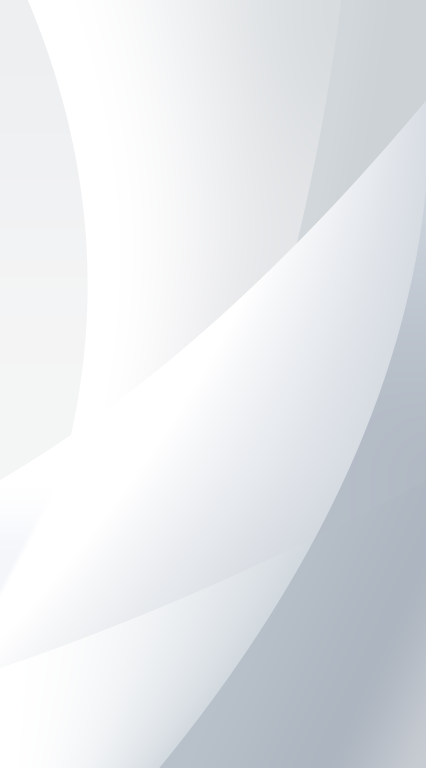
Write a WebGL 1 fragment shader that draws this background.

```glsl
precision highp float;

uniform vec2 u_resolution;

// Curves as quadratics: constant, linear and square coefficients
const vec3 RIDGE_HIGH = vec3(0.375, 0.324, 0.170);    // y over x
const vec3 RIDGE_LOW  = vec3(0.130, 0.189, 0.056);    // y over x
const vec3 ARC_RIGHT  = vec3(1.0, -0.186, -0.858);    // x over drop
const vec3 ARC_TOP    = vec3(0.801, -0.228, -0.317);  // x over drop
const vec3 ARC_LEFT   = vec3(0.2056, 0.0, -1.02);     // x over drop
const vec3 SHEEN      = vec3(0.666, -0.820, -0.813);  // x over drop

// Heights from which each drop is measured
const float RIGHT_START = 0.7526;
const float TOP_START   = 1.0;
const float LEFT_START  = 0.629;
const float SHEEN_START = 0.6745;

const vec3 WHITE       = vec3(1.0);
const vec3 DISC_DARK   = vec3(0.932, 0.937, 0.942);
const vec3 DISC_LIGHT  = vec3(0.957, 0.959, 0.962);
const vec3 VEIL_HIGH   = vec3(0.845, 0.860, 0.870);
const vec3 VEIL_LOW    = vec3(0.895, 0.900, 0.910);
const vec3 CORNER_GREY = vec3(0.805, 0.825, 0.840);
const vec3 BAND_SHADE  = vec3(0.842, 0.863, 0.890);
const vec3 FOOT_SHADE  = vec3(0.820, 0.848, 0.872);
const vec3 STEEL_LIGHT = vec3(0.800, 0.828, 0.860);
const vec3 STEEL       = vec3(0.712, 0.742, 0.782);
const vec3 STEEL_BLUE  = vec3(0.722, 0.758, 0.790);
const vec3 STEEL_DARK  = vec3(0.678, 0.710, 0.752);
const vec3 GLOW        = vec3(0.785, 0.803, 0.825);
const vec3 WEDGE_TINT  = vec3(0.955, 0.963, 0.980);

float curve(vec3 c, float t) {
    return c.x + t * (c.y + t * c.z);
}

// Antialiased coverage of the positive side of an edge
float cover(float dist, float pixels) {
    return clamp(dist * pixels + 0.5, 0.0, 1.0);
}

// Clamped position of x between two curves
float between(float a, float b, float x) {
    return clamp((x - a) / max(b - a, 0.001), 0.0, 1.0);
}

// Pale disc, grey veil and corner behind the upper ridge
vec3 upperScene(vec2 uv, float leftX, float topX) {
    float veil = smoothstep(0.08, 1.05, between(leftX, topX, uv.x));
    vec3 color = mix(WHITE, mix(VEIL_LOW, VEIL_HIGH, smoothstep(0.65, 1.0, uv.y)), veil);
    vec3 corner = CORNER_GREY + 0.02 * smoothstep(0.12, 0.0, uv.x - topX);
    color = mix(color, corner, cover(uv.x - topX, u_resolution.x));
    vec3 disc = mix(DISC_DARK, DISC_LIGHT, smoothstep(1.0, 0.5, uv.y));
    return mix(color, disc, cover(leftX - uv.x, u_resolution.x));
}

// White band with a diagonal sheen, between the ridges
vec3 middleBand(vec2 uv, float rightX) {
    float sheenX = curve(SHEEN, SHEEN_START - uv.y);
    float shade = between(sheenX - 0.04, rightX, uv.x);
    vec3 color = mix(WHITE, BAND_SHADE, pow(shade, 0.9));
    color -= 0.02 * shade * smoothstep(0.42, 0.25, uv.y);
    float wedge = 0.105 - 0.95 * (0.336 - uv.y) - uv.x;
    float fade = smoothstep(0.38, 0.26, uv.y);
    return mix(color, WEDGE_TINT, smoothstep(-0.008, 0.012, wedge) * fade);
}

// Steel blue region right of the large arc
vec3 steelSide(vec2 uv, float below) {
    vec3 above = mix(STEEL, STEEL_LIGHT, smoothstep(0.45, 0.78, uv.y));
    above = mix(above, STEEL_DARK, 0.6 * smoothstep(0.75, 1.05, uv.x) * smoothstep(0.52, 0.38, uv.y));
    float diagonal = uv.x - 0.85 * uv.y;
    vec3 lower = mix(STEEL_BLUE, STEEL_DARK, smoothstep(0.38, 0.78, diagonal));
    lower = mix(lower, GLOW, smoothstep(0.75, 1.02, diagonal));
    return mix(above, lower, below);
}

void main() {
    vec2 uv = gl_FragCoord.xy / u_resolution;
    float leftX = curve(ARC_LEFT, LEFT_START - uv.y);
    float topX = curve(ARC_TOP, TOP_START - uv.y);
    float rightX = curve(ARC_RIGHT, RIGHT_START - uv.y);

    float belowHigh = cover(curve(RIDGE_HIGH, uv.x) - uv.y, u_resolution.y);
    float belowLow = cover(curve(RIDGE_LOW, uv.x) - uv.y, u_resolution.y);
    float outside = cover(uv.x - rightX, u_resolution.x);

    // Pale sheets in front, split by the lower ridge
    float footShade = between(0.0, rightX, uv.x);
    vec3 foot = mix(WHITE, FOOT_SHADE, footShade * footShade);
    vec3 front = mix(middleBand(uv, rightX), foot, belowLow);
    front = mix(front, steelSide(uv, belowLow), outside);

    gl_FragColor = vec4(mix(upperScene(uv, leftX, topX), front, belowHigh), 1.0);
}
```
